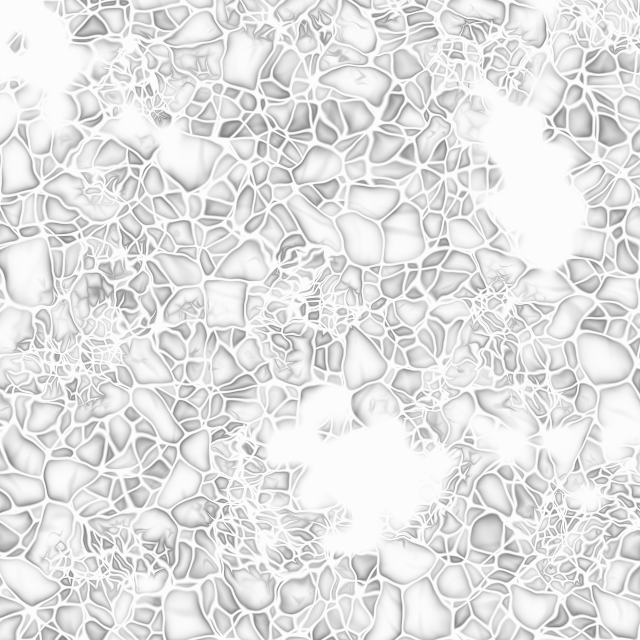
Reproduce this texture procedurally as a Shadertoy shader.

```glsl
// Crumpled pale cells with white creases, grey flanks and blank patches.

vec2 hash2(vec2 p) {
    p = vec2(dot(p, vec2(127.1, 311.7)), dot(p, vec2(269.5, 183.3)));
    return fract(sin(p) * 43758.5);
}

float corner(vec2 cell, vec2 f, vec2 o) {
    return dot(2.0 * hash2(cell + o) - 1.0, f - o);
}

float gradientNoise(vec2 p) {
    vec2 i = floor(p), f = fract(p);
    vec2 u = f * f * f * (f * (f * 6.0 - 15.0) + 10.0);
    float low = mix(corner(i, f, vec2(0, 0)), corner(i, f, vec2(1, 0)), u.x);
    float high = mix(corner(i, f, vec2(0, 1)), corner(i, f, vec2(1, 1)), u.x);
    return mix(low, high, u.y);
}

vec2 noise2(vec2 p) {
    return vec2(gradientNoise(p), gradientNoise(p + 37.3));
}

// x: rounded distance to the cell border, y: random value of the cell
vec2 cells(vec2 p) {
    vec2 i = floor(p), f = fract(p), home = vec2(0), center = vec2(0);
    float nearest = 9.0;
    for (int y = -1; y <= 1; y++)
    for (int x = -1; x <= 1; x++) {
        vec2 o = vec2(x, y), r = o + hash2(i + o) - f;
        float d = dot(r, r);
        if (d < nearest) { nearest = d; home = o; center = r; }
    }
    float sum = 1e-6;
    for (int y = -2; y <= 2; y++)
    for (int x = -2; x <= 2; x++) {
        vec2 o = home + vec2(x, y), r = o + hash2(i + o) - f;
        vec2 side = r - center;
        if (dot(side, side) > 1e-5)
            sum += exp(-24.0 * dot(0.5 * (r + center), normalize(side)));
    }
    return vec2(max(-log(sum) / 24.0, 0.0), hash2(i + home + 71.0).x);
}

void mainImage(out vec4 fragColor, in vec2 fragCoord) {
    vec2 uv = fragCoord / iResolution.y;

    // Regions: finely broken areas and blank patches
    float busy = smoothstep(-0.05, 0.2, gradientNoise(uv * 4.0 + 5.7)
                                      + 0.3 * gradientNoise(uv * 12.0));
    float blank = smoothstep(0.2, 0.34, gradientNoise(uv * 3.7 + 19.4)
                                      + 0.4 * gradientNoise(uv * 17.0 + 3.0));

    // Bend the borders, most strongly where the surface is broken
    vec2 p = uv + 0.045 * noise2(uv * 7.0);
    p += 0.013 * noise2(uv * 22.0 + 11.0);
    p += mix(0.002, 0.011, busy) * noise2(uv * 48.0 + 23.0);

    // Large cells, some split into medium ones, busy areas split again
    vec2 large = cells(p * 15.0), medium = cells(p * 26.0 + 8.0);
    float d = large.x / 15.0, id = large.y;
    if (large.y > 0.35) {
        d = min(d, medium.x / 26.0);
        id = medium.y;
    }
    d = min(d, cells(p * 46.0 + 3.0).x / 46.0 + 0.03 * (1.0 - busy));

    // White crease with a grey flank fading into each cell
    float strength = mix(0.12, 0.46, smoothstep(-0.35, 0.4,
                         gradientNoise(uv * 17.0 + id * 91.0)));
    float fade = mix(0.0065, 0.0042, busy) * (0.75 + 0.6 * id);
    float flank = strength * smoothstep(0.0004, 0.0038, d)
                * exp(-max(d - 0.003, 0.0) / fade);

    // Short dark curls in the broken areas
    float curl = 1.0 - smoothstep(0.0, 0.12, abs(gradientNoise(p * 42.0) - 0.1));
    curl *= 0.3 * busy * smoothstep(-0.05, 0.3, gradientNoise(uv * 26.0 + 7.0));
    curl *= smoothstep(0.0, 0.004, d);

    // Faint folds running across the cells in their own directions
    float a = id * 6.283;
    vec2 along = mat2(cos(a), sin(a), -sin(a), cos(a)) * p * vec2(1.0);
    float fold = 0.09 * smoothstep(0.0, 0.5, gradientNoise(along * vec2(14.0, 65.0)))
               + 0.05 * smoothstep(0.4, 1.0, id);
    fold *= smoothstep(0.001, 0.005, d) * (1.0 - busy);

    float shade = (max(flank, curl) + fold) * (1.0 - blank);
    fragColor = vec4(vec3(0.988 - min(shade, 0.5)), 1.0);
}
```
